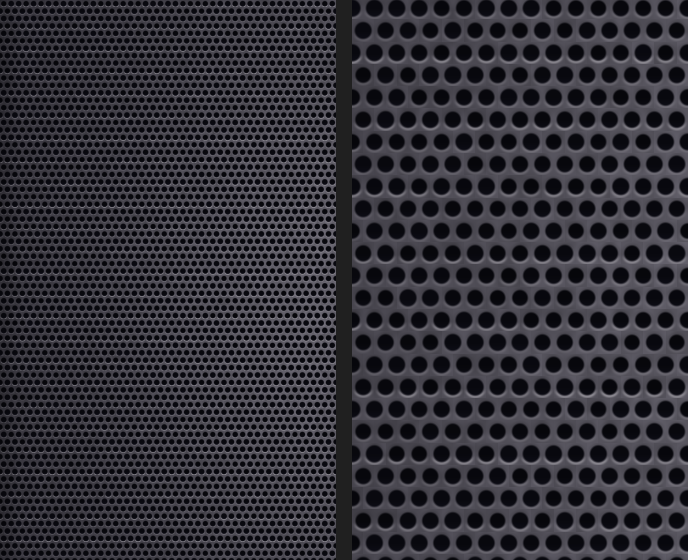
Left, the full canvas; right, a detail of the centre.
This texture is drawn by a WebGL 1 fragment shader. Its source:

```glsl
precision highp float;
// Dark perforated metal sheet: staggered round holes with lit lower rims, brighter to the right.

uniform vec2 u_resolution;

const vec2 REPEATS = vec2(45.0, 75.4);   // holes across, rows down
const float HOLE_RADIUS = 0.36;          // in units of one cell
const vec3 HOLE_COLOR = vec3(0.028, 0.028, 0.048);
const vec3 METAL_DARK = vec3(0.185, 0.178, 0.208);
const vec3 METAL_LIGHT = vec3(0.41, 0.40, 0.44);
const vec3 RIM_COLOR = vec3(0.54, 0.53, 0.56);

float hash(vec2 p) {
    vec3 q = fract(vec3(p.xyx) * 0.1031);
    q += dot(q, q.yzx + 33.33);
    return fract((q.x + q.y) * q.z);
}

float valueNoise(vec2 p) {
    vec2 i = floor(p);
    vec2 f = fract(p);
    f = f * f * (3.0 - 2.0 * f);
    float low = mix(hash(i), hash(i + vec2(1.0, 0.0)), f.x);
    float high = mix(hash(i + vec2(0.0, 1.0)), hash(i + 1.0), f.x);
    return mix(low, high, f.y);
}

// Broad light from the right edge, just below mid height.
float sheetLight(vec2 uv) {
    float sweep = smoothstep(-0.1, 1.1, uv.x);
    float height = (uv.y - 0.47) / 0.48;
    float pool = exp(-height * height);
    return 0.10 + 0.26 * sweep + 0.50 * sweep * pool + 0.10 * pool;
}

// Thin crescent hugging the lower side of a hole; y points down.
float lowerRim(vec2 p, float edge, float width) {
    float band = (edge - 0.07) / width;
    return exp(-band * band) * smoothstep(0.05, 0.4, p.y);
}

// Every third row catches more light, with some irregularity.
float rowGlint(float row) {
    float third = 1.0 - step(0.5, mod(row, 3.0));
    return 0.25 + 0.45 * third + 0.25 * hash(vec2(row, 7.0));
}

void main() {
    vec2 uv = gl_FragCoord.xy / u_resolution;
    vec2 grid = vec2(uv.x, 1.0 - uv.y) * REPEATS;
    float pixel = max(REPEATS.x / u_resolution.x, REPEATS.y / u_resolution.y);

    // Staggered cells
    float row = floor(grid.y);
    grid.x += 0.5 * mod(row, 2.0);
    vec2 cell = floor(grid);
    vec2 p = fract(grid) - 0.5;

    // Small differences between holes
    float variation = hash(cell) - 0.5;
    float edge = length(p) - HOLE_RADIUS - 0.04 * variation;
    float soft = max(0.06, 0.7 * pixel);

    // Metal surface with grain and a faint shade above each hole
    float light = sheetLight(uv);
    float grain = valueNoise(grid * 2.3) - 0.5;
    vec3 color = mix(METAL_DARK, METAL_LIGHT, light);
    color *= 1.0 + 0.16 * grain + 0.10 * variation;
    color *= 1.0 - 0.22 * smoothstep(0.2, -0.1, edge) * smoothstep(0.0, -0.4, p.y);

    // Lit rim
    float rim = lowerRim(p, edge, max(0.07, 0.6 * pixel));
    float strength = rowGlint(row) * (0.75 + 0.5 * hash(cell + 19.0));
    color = mix(color, RIM_COLOR, clamp(rim * strength * (0.6 + 0.5 * light), 0.0, 1.0));

    // Hole interior, slightly lifted near its bottom
    vec3 inside = HOLE_COLOR * (1.0 + 0.5 * smoothstep(0.0, 0.4, p.y) + 0.4 * variation);
    color = mix(inside, color, smoothstep(-soft, soft, edge));

    // Dim left border
    color *= mix(0.82, 1.0, smoothstep(0.0, 0.07, uv.x));
    gl_FragColor = vec4(color, 1.0);
}
```
